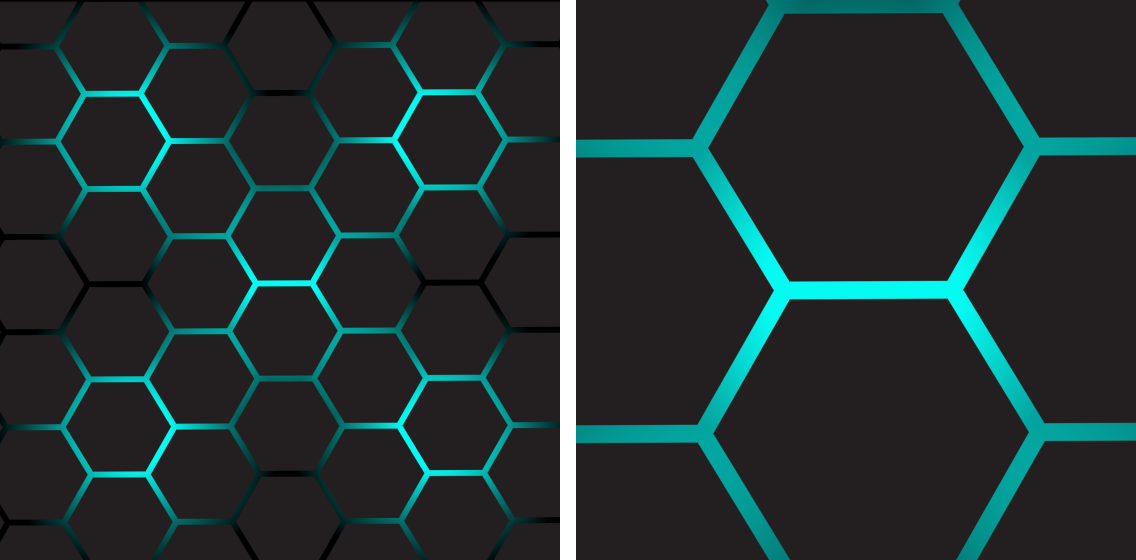
Left: the whole. Right: its middle third, enlarged.
This pattern is drawn by a WebGL 1 fragment shader. Its source:

```glsl
precision highp float;

uniform vec2 u_resolution;

// Distance to the nearest edge of a flat-topped honeycomb with cells of the given height
float honeycombEdge(vec2 p, float height) {
  vec2 period = height * vec2(sqrt(3.0), 1.0);
  vec2 a = mod(p + 0.5 * period, period) - 0.5 * period;
  vec2 b = mod(p, period) - 0.5 * period;
  vec2 cell = abs(dot(a, a) < dot(b, b) ? a : b);
  return 0.5 * height - max(cell.y, dot(cell, vec2(0.8660, 0.5)));
}

// Soft spot of light with a bright core
float spot(vec2 p) {
  return 1.3 * max(0.0, 1.0 - length(p) / 0.254);
}

// One central spot and four around it on the diagonals
float glow(vec2 p) {
  float light = spot(p);
  for (int i = 0; i < 2; i++) {
    for (int j = 0; j < 2; j++) {
      vec2 side = 2.0 * vec2(float(i), float(j)) - 1.0;
      light += spot(p - side * vec2(0.265, 0.270));
    }
  }
  return min(light, 1.0);
}

void main() {
  float size = min(u_resolution.x, u_resolution.y);
  vec2 uv = gl_FragCoord.xy / size;
  float pixel = 1.0 / size;

  // Slightly skewed and widened grid
  vec2 grid = uv - vec2(0.509, 0.409);
  grid = vec2((grid.x + 0.018 * grid.y) / 1.021, grid.y - 0.0045 * grid.x);
  float line = 1.0 - smoothstep(-0.75 * pixel, 0.75 * pixel,
                                honeycombEdge(grid, 0.17) - 0.0053);

  // Lit seams between dark plates
  vec2 center = uv - vec2(0.505, 0.495);
  center.x += 0.018 * center.y;
  vec3 seam = vec3(0.02, 0.98, 0.95) * glow(center);
  vec3 color = mix(vec3(0.137, 0.122, 0.125), seam, line);

  // Thin dark border along the top
  color *= 1.0 - smoothstep(0.997 - pixel, 0.997 + pixel, uv.y);

  gl_FragColor = vec4(color, 1.0);
}
```
